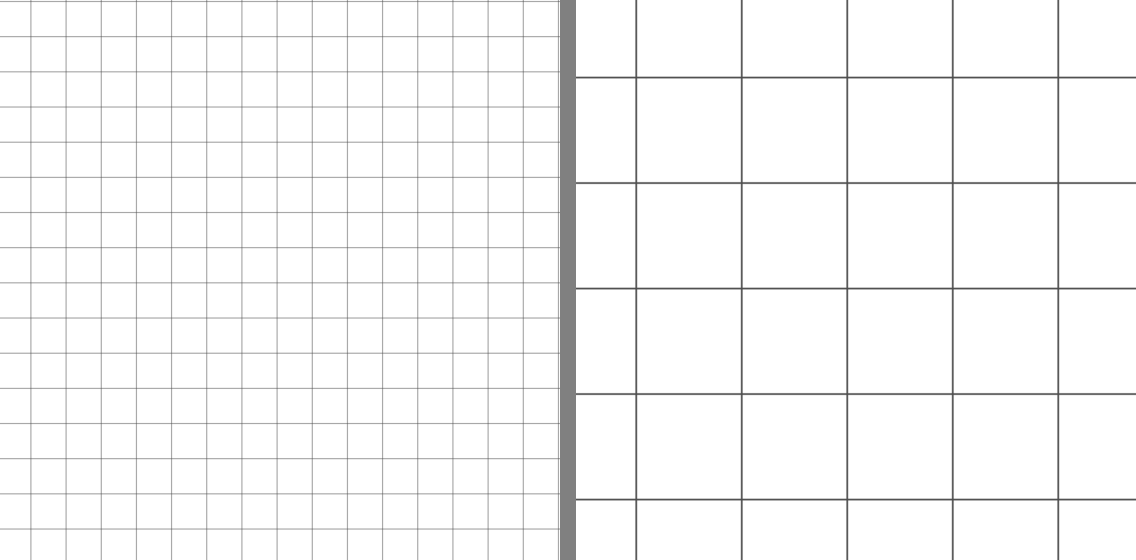
Left, the full canvas; right, a detail of the centre.
Give the GLSL for this pattern, as a Shadertoy shader.

```glsl
#define PITCH 0.0628
#define ORIGIN vec2(0.0552, 0.0553)
#define LINE_WIDTH 0.00102
#define PAPER vec3(1.0)
#define INK vec3(0.30)

// Integral of a tent filter two pixels wide
vec2 tentIntegral(vec2 x) {
    x = clamp(x, -1.0, 1.0);
    return 0.5 + x - 0.5 * x * abs(x);
}

// Filtered coverage of the vertical (x) and horizontal (y) rules
vec2 ruleCoverage(vec2 p, float pixel) {
    vec2 offset = (fract((p - ORIGIN) / PITCH + 0.5) - 0.5) * PITCH;
    float halfWidth = 0.5 * LINE_WIDTH;
    return tentIntegral((offset + halfWidth) / pixel)
         - tentIntegral((offset - halfWidth) / pixel);
}

void mainImage(out vec4 fragColor, in vec2 fragCoord) {
    float pixel = 1.0 / iResolution.y;
    vec2 rules = ruleCoverage(fragCoord * pixel, pixel);

    // Union of both rule directions
    float ink = 1.0 - (1.0 - rules.x) * (1.0 - rules.y);
    fragColor = vec4(mix(PAPER, INK, ink), 1.0);
}
```
